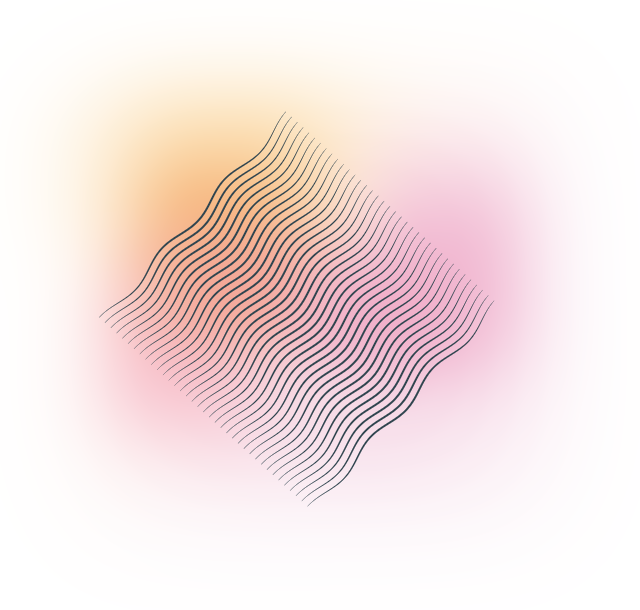
Write a Shadertoy shader that draws this background.

```glsl
// A diamond of thin wavy strokes over a soft, squarish watercolour glow.
// The glow is layered from superelliptic falloffs; the strokes are one
// repeated sine curve in a rotated frame, tapering towards both ends.

const float PI = 3.14159265;
const vec3 INK = vec3(0.19, 0.27, 0.31);

// Distance from a centre, measured in superellipse radii
float superRadius(vec2 p, vec2 radii, float power) {
    vec2 q = pow(abs(p) / radii, vec2(power));
    return pow(q.x + q.y, 1.0 / power);
}

// Blend one soft patch of colour over a base
vec3 addGlow(vec3 base, vec2 p, vec2 centre, vec2 radii, vec3 tint, float strength) {
    float r = superRadius(p - centre, radii, 2.4);
    return mix(base, tint, strength * exp(-pow(r, 2.4)));
}

// Pale halo, cream at upper left and rose at lower right, with faint rings
vec3 paleHalo(vec2 p) {
    float r = superRadius(p, vec2(0.396, 0.383), 4.0);
    float warmth = smoothstep(-0.4, 0.4, p.y - p.x);
    vec3 tint = mix(vec3(0.985, 0.945, 0.965), vec3(1.0, 0.97, 0.935), warmth);
    float rings = 1.0 + 0.06 * sin(55.0 * r + 2.0 * sin(3.0 * p.x));
    return mix(vec3(1.0), tint, exp(-pow(r, 4.0)) * rings);
}

vec3 watercolour(vec2 p) {
    vec3 c = paleHalo(p);
    // Outer patches
    c = addGlow(c, p, vec2(-0.005, -0.156), vec2(0.273, 0.150), vec3(0.96, 0.83, 0.89), 0.60);
    c = addGlow(c, p, vec2(-0.149, 0.220), vec2(0.225, 0.150), vec3(0.985, 0.87, 0.68), 0.85);
    c = addGlow(c, p, vec2(0.206, 0.056), vec2(0.150, 0.191), vec3(0.94, 0.70, 0.81), 0.82);
    c = addGlow(c, p, vec2(-0.224, -0.074), vec2(0.143, 0.150), vec3(0.97, 0.74, 0.79), 0.85);
    // Saturated core
    c = addGlow(c, p, vec2(-0.163, 0.131), vec2(0.143, 0.123), vec3(0.965, 0.71, 0.47), 0.85);
    c = addGlow(c, p, vec2(-0.128, 0.029), vec2(0.164, 0.110), vec3(0.955, 0.64, 0.58), 0.85);
    c = addGlow(c, p, vec2(0.097, -0.012), vec2(0.150, 0.105), vec3(0.94, 0.67, 0.78), 0.82);
    return c;
}

// Share of a pixel-wide window covered by a stroke of the given half width
float strokeCoverage(float dist, float halfWidth, float pixel) {
    float upper = min(dist + 0.5 * pixel, halfWidth);
    float lower = max(dist - 0.5 * pixel, -halfWidth);
    return clamp((upper - lower) / pixel, 0.0, 1.0);
}

// Parallel waves: x runs along the strokes, y steps across them
float waveStrokes(vec2 p, float span, float depth, float count, float pixel) {
    float amplitude = 0.0068;
    float frequency = 6.0 * PI / span;
    float wave = amplitude * (1.0 - cos(frequency * p.x));
    float slope = amplitude * frequency * sin(frequency * p.x);

    float spacing = depth / (count - 1.0);
    float index = clamp(round((p.y - wave) / spacing), 0.0, count - 1.0);
    float dist = (p.y - wave - index * spacing) / sqrt(1.0 + slope * slope);

    float t = clamp(p.x / span, 0.0, 1.0);
    float halfWidth = mix(0.0003, 0.00165, sin(PI * t));
    float ends = clamp(p.x / pixel + 0.5, 0.0, 1.0)
               * clamp((span - p.x) / pixel + 0.5, 0.0, 1.0);
    return strokeCoverage(dist, halfWidth, pixel) * ends;
}

void mainImage(out vec4 fragColor, in vec2 fragCoord) {
    float pixel = 1.0 / iResolution.y;
    vec2 p = (fragCoord - 0.5 * iResolution.xy) * pixel;

    // Frame of the strokes, starting at the left corner of the diamond
    float angle = 0.834;
    vec2 along = vec2(cos(angle), sin(angle));
    vec2 across = vec2(along.y, -along.x);
    vec2 local = p - vec2(-0.362, -0.0205);
    vec2 frame = vec2(dot(local, along), dot(local, across));

    float ink = waveStrokes(frame, 0.4556, 0.461, 37.0, pixel);
    fragColor = vec4(mix(watercolour(p), INK, ink), 1.0);
}
```
